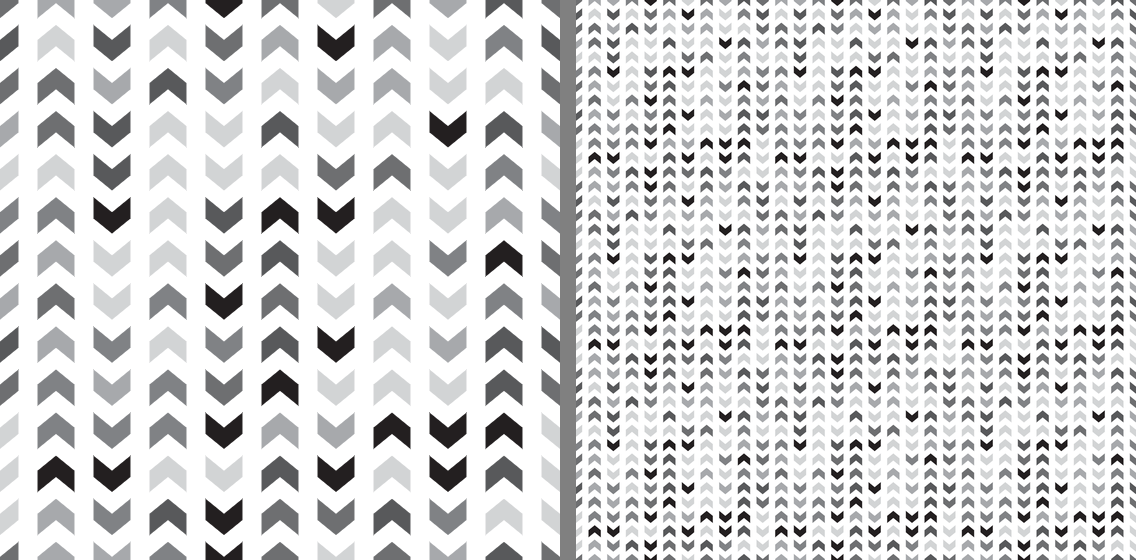
Left: one tile. Right: repeated 3 by 3.
Write a WebGL 2 fragment shader that draws this pattern.

```glsl
#version 300 es
precision highp float;
// Columns of flat grey chevrons on white, pointing down and up in turn.
// Each chevron is a slanted band mirrored about its column axis and cut to width;
// a power permutation over all cells scatters the greys in fixed shares.

uniform vec2 u_resolution;
out vec4 outColor;

// Layout, in units of the canvas
const ivec2 REPEATS = ivec2(10, 13);   // columns, rows
const float HALF_WIDTH = 0.0330;       // half the chevron width
const float THICKNESS = 0.0381;        // vertical height of an arm
const float DROP = 0.0269;             // fall of an arm from tip to side

// Scatter of the greys
const int PRIME = 131;                 // one more than the number of cells
const int SEED = 47;

// Palette
const vec3 WHITE = vec3(1.0);
const vec3 PALE = vec3(0.825, 0.830, 0.835);
const vec3 SILVER = vec3(0.655, 0.663, 0.675);
const vec3 STEEL = vec3(0.502, 0.510, 0.522);
const vec3 SLATE = vec3(0.430, 0.435, 0.442);
const vec3 CHARCOAL = vec3(0.345, 0.350, 0.357);
const vec3 BLACK = vec3(0.137, 0.122, 0.125);

// Seventh power modulo a prime: a shuffle that uses each value once
float shuffledRank(ivec2 cell) {
    int k = (cell.x * REPEATS.y + cell.y + SEED) % PRIME;
    int cube = (k * k * k) % PRIME;
    int seventh = ((cube * cube) % PRIME) * k % PRIME;
    return float(seventh) / float(PRIME);
}

// Cumulative shares of each grey
vec3 greyFor(float rank) {
    if (rank < 0.30) return PALE;
    if (rank < 0.45) return SILVER;
    if (rank < 0.585) return STEEL;
    if (rank < 0.715) return SLATE;
    if (rank < 0.85) return CHARCOAL;
    return BLACK;
}

// Signed distance to an upward chevron centred on the origin
float chevronDistance(vec2 p) {
    float slope = DROP / HALF_WIDTH;
    float side = abs(p.x) - HALF_WIDTH;
    float arm = abs(p.y + slope * abs(p.x) - 0.5 * DROP) - 0.5 * THICKNESS;
    return max(side, arm / sqrt(1.0 + slope * slope));
}

void main() {
    vec2 uv = gl_FragCoord.xy / u_resolution;
    float pixel = 1.0 / min(u_resolution.x, u_resolution.y);

    // Cells are centred on the grid points, so edge cells wrap around
    vec2 grid = uv * vec2(REPEATS);
    vec2 nearest = floor(grid + 0.5);
    ivec2 cell = ivec2(nearest) % REPEATS;
    vec2 local = (grid - nearest) / vec2(REPEATS);

    // Even columns point down, odd columns up
    if (cell.x % 2 == 0) local.y = -local.y;

    float coverage = clamp(0.5 - chevronDistance(local) / pixel, 0.0, 1.0);
    vec3 color = mix(WHITE, greyFor(shuffledRank(cell)), coverage);
    outColor = vec4(color, 1.0);
}
```
